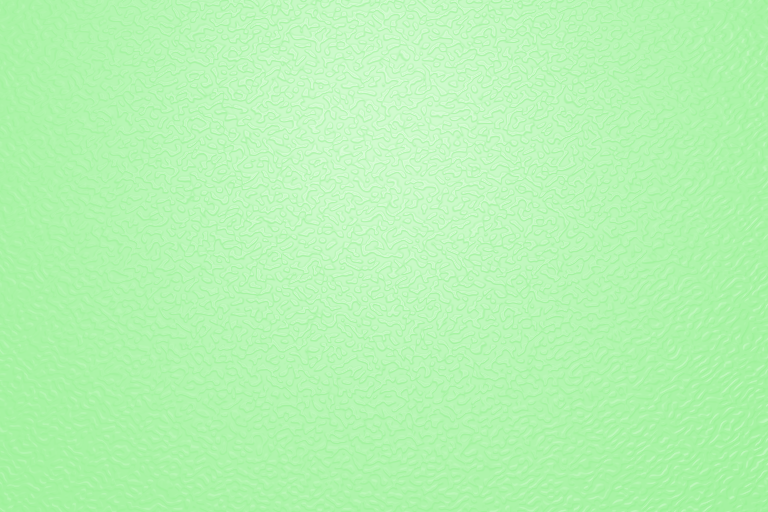
Give the GLSL for this texture, as a Shadertoy shader.

```glsl
// Embossed pale green sheet: short winding ridges lit by a soft glow above centre.
// Ridges are the raised contours of many summed sine waves; near the glow their
// edges read as dark outlines, far from it as broken light streaks.

#define RIDGES_PER_HEIGHT 61.0
#define WAVE_COUNT 32
#define DIRECTION_SPREAD 2.55
#define RIDGE_LEVEL 0.25
#define EDGE_WIDTH 0.0017
#define STREAK_WIDTH 0.0026
#define GLOW_CENTRE vec2(0.50, 0.75)
#define SHADE_GREEN vec3(0.600, 0.943, 0.585)
#define LIGHT_GREEN vec3(0.850, 0.987, 0.845)
#define OUTLINE_DEPTH 0.43
#define RIM_STRENGTH 0.16
#define STREAK_STRENGTH 0.40

const float TAU = 6.2831853;
const vec2 GLOW_FALLOFF = vec2(1.75, 1.6);

float hash(float n) {
    return fract(sin(n * 12.9898 + 4.137) * 4375.85);
}

// Bend the sheet: small kinks everywhere, rising grain toward the right.
vec2 bendGrain(vec2 p, float middle) {
    float rightward = max(p.x - middle, 0.0);
    p.y -= 0.2 * rightward * rightward;
    vec2 kink = sin(p.yx * vec2(101.0, 93.0) + 2.0 * sin(p * vec2(57.0, 49.0)));
    return p + 0.0025 * kink;
}

// Returns gradient in xy and height in z.
vec3 ridgeField(vec2 p) {
    vec3 field = vec3(0.0);
    for (int i = 0; i < WAVE_COUNT; i++) {
        float seed = float(i);
        float stratum = (seed + hash(seed)) / float(WAVE_COUNT) - 0.5;
        float angle = 0.25 * TAU + DIRECTION_SPREAD * stratum;
        float pitch = mix(0.6, 1.35, hash(seed + 40.0));
        vec2 wave = TAU * RIDGES_PER_HEIGHT * pitch * vec2(cos(angle), sin(angle));
        float phase = dot(wave, p) + TAU * hash(seed + 80.0);
        field += vec3(wave * cos(phase), sin(phase));
    }
    return field / sqrt(0.5 * float(WAVE_COUNT));
}

float softLine(float offset, float width) {
    float x = offset / width;
    return exp(-x * x);
}

void mainImage(out vec4 fragColor, in vec2 fragCoord) {
    vec2 p = fragCoord / iResolution.y;
    float aspect = iResolution.x / iResolution.y;

    // Broad glow
    vec2 toGlow = GLOW_CENTRE * vec2(aspect, 1.0) - p;
    vec2 reach = toGlow * GLOW_FALLOFF;
    float glow = exp(-dot(reach, reach));

    // Signed distance to the nearest ridge edge, positive on the ridge
    vec3 field = ridgeField(bendGrain(p, 0.5 * aspect));
    float steepness = length(field.xy);
    float softening = 0.3 * TAU * RIDGES_PER_HEIGHT;
    float edge = (field.z - RIDGE_LEVEL) / sqrt(steepness * steepness + softening * softening);
    vec2 facing = -field.xy / (steepness + 1.0);

    // Outlines near the glow, deeper on edges that face down
    float minWidth = 0.55 / iResolution.y;
    float outline = softLine(edge, max(EDGE_WIDTH, minWidth));
    float rim = softLine(edge - 0.0032, EDGE_WIDTH);
    float underside = 0.75 - 0.35 * facing.y;
    float outlined = smoothstep(0.0, 0.85, glow);
    float relief = outlined * (RIM_STRENGTH * rim - OUTLINE_DEPTH * underside * outline);

    // Streaks away from the glow, only on tall edges that face up and toward it
    vec2 lightPath = toGlow + vec2(0.0, 0.25);
    float toward = dot(facing, lightPath / (length(lightPath) + 0.05));
    float streak = softLine(edge, max(STREAK_WIDTH, minWidth));
    float tall = smoothstep(0.3, 1.5, steepness / (TAU * RIDGES_PER_HEIGHT));
    float lit = STREAK_STRENGTH * tall * max(toward, 0.0) - 0.13 * max(-toward, 0.0);
    float sheen = mix(0.7, 1.2, p.x / aspect);
    relief += (1.0 - outlined) * sheen * streak * lit;

    float tone = 0.125 + 0.74 * glow + relief;
    fragColor = vec4(mix(SHADE_GREEN, LIGHT_GREEN, clamp(tone, 0.0, 1.0)), 1.0);
}
```
